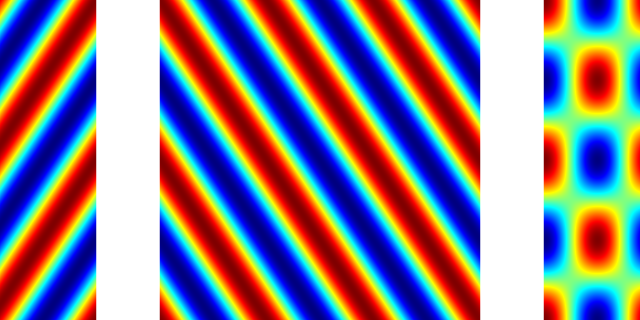
Write a Shadertoy shader that draws this pattern.

```glsl
const float TAU = 6.2831853;

// Rainbow ramp from dark blue through green to dark red
vec3 rainbow(float t) {
    return clamp(1.5 - abs(4.0 * t - vec3(3.0, 2.0, 1.0)), 0.0, 1.0);
}

void mainImage(out vec4 fragColor, in vec2 fragCoord) {
    vec2 p = fragCoord / iResolution.y;
    float pixel = 1.0 / iResolution.y;

    // Square panels, one unit wide, separated by white gaps
    float x = p.x - 0.5 * iResolution.x / iResolution.y;
    float panel = floor(x / 1.2 + 0.5);
    float local = x - 1.2 * panel;

    // Two mirrored plane waves: three cycles across, two down
    vec2 phase = TAU * vec2(3.0 * (local + 0.5), 2.0 * p.y);
    float rising = cos(phase.x - phase.y);
    float falling = cos(phase.x + phase.y);

    // Left shows one wave, centre the other, right their mean
    float wave = panel < -0.5 ? rising
               : panel < 0.5 ? falling
               : 0.5 * (rising + falling);

    vec3 color = rainbow(0.5 + 0.5 * wave);
    float gap = smoothstep(-0.5 * pixel, 0.5 * pixel, abs(local) - 0.501);
    fragColor = vec4(mix(color, vec3(1.0), gap), 1.0);
}
```
